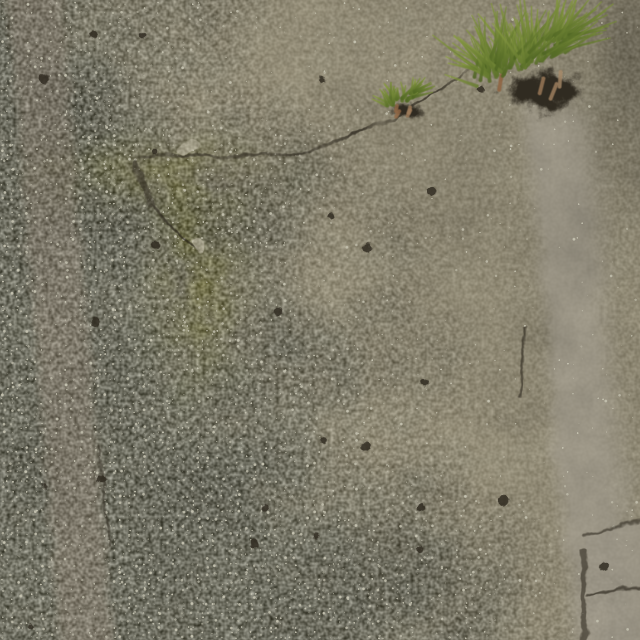
Give the GLSL for this texture, as a WebGL 2 fragment shader.

```glsl
#version 300 es
precision highp float;
// Weathered concrete seen from above: gritty aggregate, worn smooth tracks,
// cracks, moss stains, pale stones, dark debris and two tufts of grass.
// Gradient noise drives tone and grit; segments and hashed loops place the rest.

#define GRIT_SCALE 105.0
#define GRIT_SMOOTH 0.12
#define GRIT_ROUGH 0.36
#define SPECK_SCALE 82.0
#define DEBRIS_SCALE 11.0
#define EDGE 0.0018
#define WARM vec3(0.555, 0.53, 0.45)
#define COOL vec3(0.425, 0.425, 0.375)
#define WORN vec3(0.605, 0.582, 0.525)
#define MOSS vec3(0.46, 0.45, 0.25)
#define SOIL vec3(0.19, 0.17, 0.13)

uniform vec2 u_resolution;
out vec4 fragColor;

vec2 hash2(vec2 p) {
  vec3 q = fract(p.xyx * vec3(0.1031, 0.1030, 0.0973));
  q += dot(q, q.yzx + 33.33);
  return fract((q.xx + q.yz) * q.zy);
}

float gradientNoise(vec2 p) {
  vec2 i = floor(p), f = p - i;
  vec2 u = f * f * f * (f * (f * 6.0 - 15.0) + 10.0);
  vec4 d;
  for (int k = 0; k < 4; k++) {
    vec2 corner = vec2(k & 1, k >> 1);
    float a = 6.2832 * hash2(i + corner + 57.0).x;
    d[k] = dot(vec2(cos(a), sin(a)), f - corner);
  }
  return mix(mix(d.x, d.y, u.x), mix(d.z, d.w, u.x), u.y);
}

float fbm(vec2 p) {
  float sum = 0.0, amp = 1.0;
  for (int i = 0; i < 4; i++) {
    sum += amp * gradientNoise(p);
    p = p * 2.03 + 17.0;
    amp *= 0.5;
  }
  return sum;
}

// x: distance to the segment, y: position along it
vec2 segment(vec2 p, vec2 a, vec2 b) {
  vec2 ab = b - a;
  float t = clamp(dot(p - a, ab) / dot(ab, ab), 0.0, 1.0);
  return vec2(length(p - a - ab * t), t);
}

float stroke(vec2 p, vec2 a, vec2 b, float width) {
  return 1.0 - smoothstep(width - EDGE, width + EDGE, segment(p, a, b).x);
}

float blob(vec2 p, vec2 center, vec2 size) {
  return exp(-dot((p - center) / size, (p - center) / size));
}

// Soil, dry leaves, then a fan of tapered blades
vec3 tuft(vec3 col, vec2 p, vec2 root, float size, int blades) {
  if (length(p - root) > size * 2.2) return col;
  float clod = blob(p, root + size * vec2(0.3, -0.3), size * vec2(0.55, 0.3));
  col = mix(col, SOIL, smoothstep(0.3, 0.75, clod + 0.4 * fbm(p * 40.0)));
  for (int i = 0; i < 4; i++) {
    vec2 h = hash2(vec2(i, 3.0) + root * 91.0);
    vec2 a = root + size * vec2(h.x - 0.4, -0.2 - 0.3 * h.y);
    float leaf = stroke(p, a, a + size * vec2(0.12 * h.y, 0.2), 0.003);
    col = mix(col, mix(vec3(0.55, 0.36, 0.22), vec3(0.66, 0.55, 0.42), h.x), 0.8 * leaf);
  }
  for (int i = 0; i < blades; i++) {
    vec2 h = hash2(vec2(i, 11.0)), g = hash2(vec2(i, 29.0));
    float along = h.x * 2.0 - 1.0;
    float angle = 1.45 - along * 0.7 + (g.x - 0.5) * 1.6;
    vec2 a = root + size * vec2(along * 0.65, along * 0.25 + 0.3 * h.y);
    vec2 b = a + size * (0.35 + 0.4 * g.y) * vec2(cos(angle), sin(angle));
    vec2 s = segment(p, a, b);
    float width = 0.0028 * (1.0 - 0.7 * s.y);
    float cover = 1.0 - smoothstep(width - EDGE, width + EDGE, s.x);
    vec3 green = mix(vec3(0.30, 0.39, 0.13), vec3(0.55, 0.62, 0.27), 0.55 * s.y + 0.45 * g.x);
    col = mix(col, green, 0.85 * cover);
  }
  return col;
}

void main() {
  vec2 p = gl_FragCoord.xy / u_resolution;
  float cloud = fbm(p * 5.0), mottle = fbm(p * 16.0 + 9.0);
  vec2 q = p + 0.008 * vec2(fbm(p * 22.0), fbm(p * 22.0 + 40.0));

  // Worn tracks and broad tone
  float rough = 1.0 - smoothstep(0.25, 0.85, p.x + 0.5 * (p.y - 0.3) + 0.18 * cloud);
  float leftTrack = 1.0 - smoothstep(0.025, 0.055, abs(q.x - 0.135 + 0.08 * p.y));
  float rightX = q.x - 0.945 + 0.1 * p.y + 0.015 * cloud;
  float rightTrack = smoothstep(-0.065, -0.025, rightX) * (1.0 - smoothstep(0.02, 0.09, rightX));
  rightTrack *= 1.0 - smoothstep(0.78, 0.92, p.y);
  rough *= 1.0 - 0.55 * leftTrack;
  vec3 col = mix(WARM, COOL, clamp(rough + 0.25 * mottle, 0.0, 1.0));
  col = mix(col, vec3(0.48, 0.455, 0.41), 0.6 * leftTrack);
  col = mix(col, WORN, 0.85 * rightTrack);
  col *= 1.0 + 0.1 * cloud + 0.07 * mottle;
  col *= 1.0 - 0.25 * blob(p, vec2(1.0, 0.9), vec2(0.09, 0.14));

  // Moss stains
  float moss = blob(p, vec2(0.31, 0.56), vec2(0.06, 0.13)) + 0.7 * blob(p, vec2(0.25, 0.73), vec2(0.14, 0.05));
  col = mix(col, MOSS, clamp(moss * (0.5 + 0.6 * mottle), 0.0, 0.7));

  // Slabs in the lower right corner
  vec2 s = q - vec2(0.918, 0.165);
  float slab = smoothstep(-EDGE, EDGE, min(s.x, 0.25 * s.x - s.y));
  col = mix(col, WORN * (1.0 + 0.06 * mottle), 0.8 * slab);

  // Grit and bright aggregate
  float grit = 0.6 * gradientNoise(p * GRIT_SCALE) + 0.65 * gradientNoise(p * GRIT_SCALE * 1.9 + 5.0);
  float calm = 1.0 - 0.75 * max(rightTrack, slab);
  col += grit * calm * mix(GRIT_SMOOTH, GRIT_ROUGH, sqrt(rough));
  for (int i = 0; i < 2; i++) {
    vec2 g = p * SPECK_SCALE * (1.0 + 0.6 * float(i)) + 31.0 * float(i);
    vec2 h = hash2(floor(g)), k = hash2(floor(g) + 71.0);
    float speck = 1.0 - smoothstep(0.08, 0.12 + 0.16 * k.x, length(fract(g) - 0.3 - 0.4 * h));
    col = mix(col, vec3(0.77, 0.76, 0.69), speck * k.x * step(k.y, 0.03 + 0.38 * rough * calm));
  }

  // Cracks and joints
  float crackY = 0.757 + 0.9 * pow(max(q.x - 0.43, 0.0), 1.6);
  float crack = 1.0 - smoothstep(0.0005, 0.004, abs(q.y - crackY));
  crack *= smoothstep(0.2, 0.23, p.x) * (1.0 - smoothstep(0.7, 0.76, p.x)) * (0.55 + 0.5 * mottle);
  crack = max(crack, 0.6 * stroke(q, vec2(0.212, 0.75), vec2(0.235, 0.68), 0.004));
  crack = max(crack, 0.7 * stroke(q, vec2(0.235, 0.68), vec2(0.305, 0.61), 0.002));
  crack = max(crack, 0.65 * stroke(q, vec2(0.82, 0.49), vec2(0.813, 0.38), 0.0018));
  crack = max(crack, 0.5 * stroke(q, vec2(0.155, 0.3), vec2(0.17, 0.15), 0.0018));
  crack = max(crack, 0.6 * stroke(q, vec2(0.915, 0.165), vec2(1.0, 0.186), 0.002));
  crack = max(crack, 0.7 * stroke(q, vec2(0.92, 0.074), vec2(1.0, 0.082), 0.002));
  crack = max(crack, 0.6 * stroke(q, vec2(0.912, 0.0), vec2(0.912, 0.14), 0.004));
  col = mix(col, SOIL, clamp(crack, 0.0, 1.0));

  // Pale stones and dark debris
  float stone = max(stroke(q, vec2(0.287, 0.768), vec2(0.303, 0.774), 0.009), stroke(q, vec2(0.306, 0.622), vec2(0.311, 0.61), 0.008));
  col = mix(col, vec3(0.68, 0.66, 0.58) + 0.15 * grit, 0.8 * stone);
  vec2 cell = p * DEBRIS_SCALE, h = hash2(floor(cell) + 5.0), k = hash2(floor(cell) + 83.0);
  float lump = length(fract(cell) - 0.2 - 0.6 * h) + 0.05 * fbm(p * 90.0);
  float debris = 1.0 - smoothstep(0.0, 0.035, lump - 0.03 - 0.045 * k.x);
  col = mix(col, SOIL, 0.85 * debris * step(k.y, 0.24));

  // Grass
  col = tuft(col, p, vec2(0.815, 0.892), 0.115, 150);
  col = tuft(col, p, vec2(0.625, 0.838), 0.042, 40);
  fragColor = vec4(clamp(col, 0.0, 1.0), 1.0);
}
```
